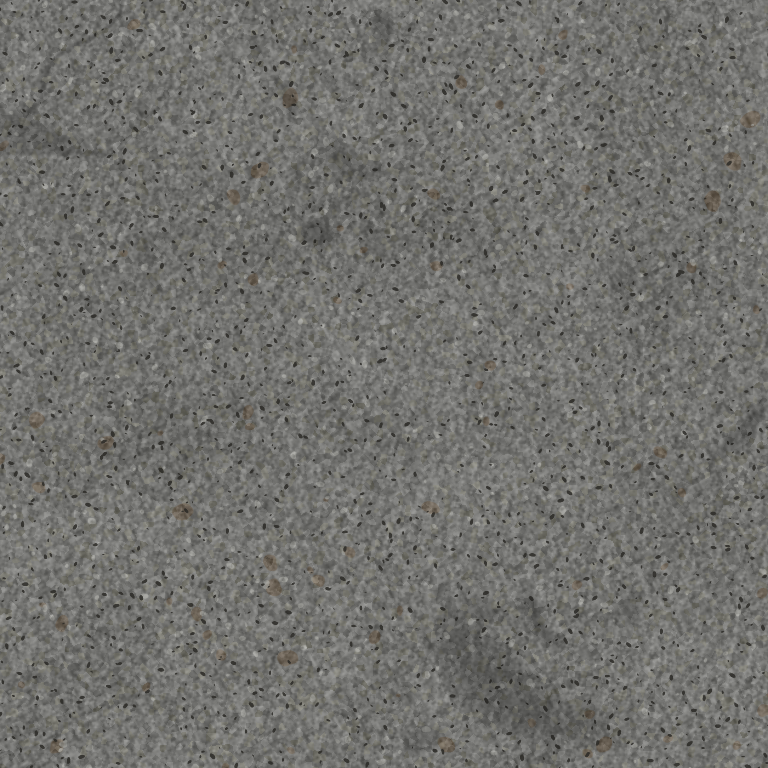
Give the GLSL for this texture, as a Shadertoy shader.

```glsl
// Weathered grey concrete: cellular aggregate and embossed fine grain,
// scattered pits, pale and rusty pebbles, with soft curved damp stains,
// a dark wedge and a ragged crack laid over the top.

const vec3 CEMENT = vec3(0.449, 0.449, 0.439);
const vec3 PIT_COLOR = vec3(0.17, 0.165, 0.15);
const vec3 PALE_COLOR = vec3(0.61, 0.61, 0.59);
const vec3 RUST_COLOR = vec3(0.41, 0.35, 0.28);
const vec3 OLIVE_TINT = vec3(0.0, -0.003, -0.025);

const float AGGREGATE_CELLS = 135.0;
const float GRAIN_CELLS = 290.0;
const float PIT_CELLS = 84.0;
const float PALE_CELLS = 62.0;
const float RUST_CELLS = 27.0;

const float AGGREGATE_CONTRAST = 0.10;
const float GRAIN_CONTRAST = 0.14;
const float RELIEF_CONTRAST = 0.09;
const float MOTTLE_CONTRAST = 0.09;
const float STAIN_DARKNESS = 0.23;
const int STAIN_COUNT = 16;

float hash(vec2 p) {
    vec3 q = fract(p.xyx * 0.1031);
    q += dot(q, q.yzx + 33.33);
    return fract((q.x + q.y) * q.z);
}

vec2 hash2(vec2 p) {
    return vec2(hash(p), hash(p + 71.7));
}

mat2 rotation(float a) {
    return mat2(cos(a), -sin(a), sin(a), cos(a));
}

float noise(vec2 p) {
    vec2 i = floor(p), f = fract(p);
    f = f * f * (3.0 - 2.0 * f);
    return mix(mix(hash(i), hash(i + vec2(1, 0)), f.x),
               mix(hash(i + vec2(0, 1)), hash(i + 1.0), f.x), f.y);
}

float layeredNoise(vec2 p) {
    float sum = 0.0, weight = 0.5;
    for (int i = 0; i < 5; i++) {
        sum += weight * noise(p);
        p = rotation(0.6) * p * 2.03 + 17.0;
        weight *= 0.5;
    }
    return sum;
}

// Identity of the nearest jittered cell point
vec2 nearestCell(vec2 p) {
    vec2 base = floor(p), nearest = base;
    float best = 9.0;
    for (int k = 0; k < 9; k++) {
        vec2 id = base + vec2(k % 3, k / 3) - 1.0;
        vec2 d = id + hash2(id) - p;
        if (dot(d, d) < best) { best = dot(d, d); nearest = id; }
    }
    return nearest;
}

// Coverage of randomly turned, uneven ellipses scattered over cells
float chips(vec2 uv, float cells, float density, float stretch, float seed) {
    vec2 p = uv * cells, base = floor(p);
    float edge = 0.8 * cells / iResolution.y, cover = 0.0;
    float rough = 0.14 * (noise(p * 4.0 + seed) - 0.5);
    for (int k = 0; k < 9; k++) {
        vec2 id = base + vec2(k % 3, k / 3) - 1.0;
        vec2 key = id + seed;
        if (hash(key + 5.3) > density) continue;
        vec2 d = rotation(6.283 * hash(key + 9.1)) * (p - id - hash2(key));
        float size = mix(0.12, 0.36, pow(hash(key + 2.7), 1.5));
        float dist = length(d * vec2(1.0, stretch)) - size + rough;
        cover = max(cover, 1.0 - smoothstep(-edge, edge, dist));
    }
    return cover;
}

// Soft bent blot; size holds half length and half width
float blot(vec2 p, float angle, vec2 size, float bend) {
    p = rotation(angle) * p;
    p.y -= bend * p.x * p.x;
    return 1.0 - smoothstep(0.35, 1.0, length(p / size));
}

float stains(vec2 uv) {
    vec2 warp = vec2(layeredNoise(uv * 22.0), layeredNoise(uv * 22.0 + 40.0)) - 0.5;
    vec2 p = uv + 0.035 * warp;
    float sum = 0.8 * blot(p - vec2(0.65, 0.10), -0.7, vec2(0.19, 0.06), 2.5);
    for (int i = 0; i < STAIN_COUNT; i++) {
        vec2 key = vec2(float(i) * 3.7 + 1.0, 12.4);
        vec2 shape = hash2(key + 30.0);
        vec2 size = mix(vec2(0.025, 0.008), vec2(0.085, 0.028), shape);
        float bend = 10.0 * (hash(key + 50.0) - 0.5);
        float strength = mix(0.25, 0.9, hash(key + 60.0));
        sum = max(sum, strength * blot(p - hash2(key), 6.283 * hash(key + 20.0), size, bend));
    }
    // Straight-bottomed wedge and ragged crack in the upper left corner
    float wedge = smoothstep(0.795, 0.801, uv.y)
                * (1.0 - smoothstep(-0.008, 0.008, p.y - 0.875 + 0.58 * p.x));
    float offset = p.x - 0.92 * (p.y - 0.83) - 0.012 * sin(uv.y * 60.0);
    float crack = (1.0 - smoothstep(0.001, 0.007, abs(offset))) * smoothstep(0.79, 0.83, uv.y);
    return max(sum, max(0.65 * wedge, 0.75 * crack));
}

void mainImage(out vec4 fragColor, in vec2 fragCoord) {
    vec2 uv = fragCoord / iResolution.y;

    // Aggregate, fine grain lit from the upper left, broad mottling
    vec2 cell = nearestCell(uv * AGGREGATE_CELLS);
    vec2 g = rotation(0.5) * uv * GRAIN_CELLS;
    float grain = noise(g);
    float relief = noise(g * 0.55) - noise(g * 0.55 + vec2(-0.6, 0.5));
    float tone = AGGREGATE_CONTRAST * (hash(cell + 3.0) - 0.5)
               + GRAIN_CONTRAST * (grain - 0.5) + RELIEF_CONTRAST * relief
               + MOTTLE_CONTRAST * (layeredNoise(uv * 7.0) - 0.48);
    vec3 color = CEMENT + tone + OLIVE_TINT * step(0.86, hash(cell + 8.0));

    // Pebbles and pits
    color = mix(color, RUST_COLOR + tone, 0.6 * chips(uv, RUST_CELLS, 0.07, 1.3, 11.0));
    color = mix(color, PALE_COLOR + tone, 0.7 * chips(uv, PALE_CELLS, 0.13, 1.4, 23.0));
    color = mix(color, PIT_COLOR, 0.85 * chips(uv, PIT_CELLS, 0.27, 1.8, 37.0));

    // Damp stains, broken up by the grain
    color *= 1.0 - STAIN_DARKNESS * stains(uv) * (0.8 + 0.4 * grain);

    fragColor = vec4(color, 1.0);
}
```
